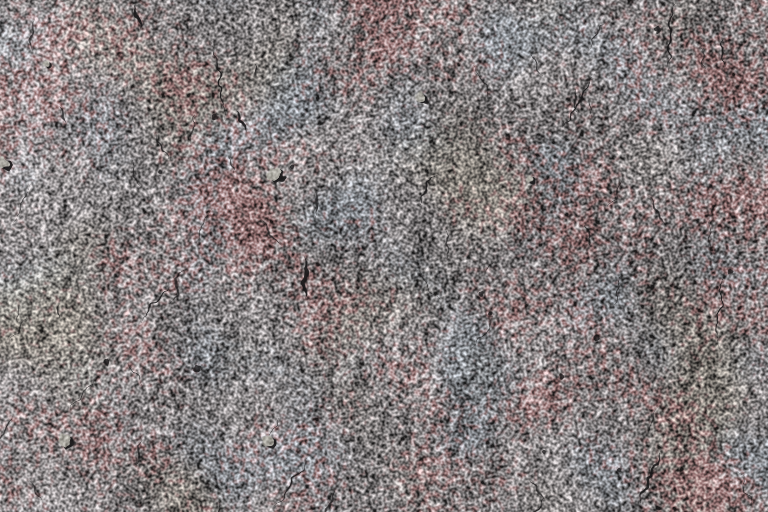
Reproduce this texture procedurally as a Shadertoy shader.

```glsl
// Weathered grey rock face: gritty mineral grain, rusty stains, short cracks, pits and loose pebbles.

const vec3 STONE = vec3(1.015, 0.988, 0.993);
const vec3 RUST  = vec3(1.19, 0.90, 0.90);
const vec3 OLIVE = vec3(1.05, 1.00, 0.91);
const vec3 SLATE = vec3(0.97, 1.00, 1.04);
const vec3 CREVICE = vec3(0.09, 0.085, 0.09);
const vec3 PEBBLE = vec3(0.66, 0.65, 0.62);
const vec2 TO_LIGHT = vec2(-0.83, 0.56);

vec2 hash22(vec2 p) {
    vec3 q = fract(p.xyx * vec3(0.1031, 0.1030, 0.0973));
    q += dot(q, q.yzx + 33.33);
    return fract((q.xx + q.yz) * q.zy);
}

mat2 rotation(float angle) {
    float c = cos(angle), s = sin(angle);
    return mat2(c, s, -s, c);
}

float cornerSlope(vec2 cell, vec2 offset) {
    float angle = 6.2832 * hash22(cell + 137.0).x;
    return dot(vec2(cos(angle), sin(angle)), offset);
}

// Gradient noise, roughly -0.7 to 0.7
float noise(vec2 p) {
    vec2 i = floor(p), f = fract(p);
    vec2 u = f * f * f * (f * (f * 6.0 - 15.0) + 10.0);
    vec2 e = vec2(1.0, 0.0);
    float low  = mix(cornerSlope(i, f), cornerSlope(i + e, f - e), u.x);
    float high = mix(cornerSlope(i + e.yx, f - e.yx), cornerSlope(i + 1.0, f - 1.0), u.x);
    return mix(low, high, u.y);
}

// Bumps of the surface, drawn out along a steep axis
float surfaceHeight(vec2 p) {
    vec2 q = rotation(-0.25) * p * vec2(1.0, 0.75);
    return noise(q * 14.0) + 0.6 * noise(q * 31.0 + 9.0) + 0.3 * noise(q * 64.0 + 23.0);
}

// Salt and pepper mineral grain
float mineralGrain(vec2 p) {
    return 0.48 * noise(rotation(0.6) * p * 170.0)
         + 0.34 * noise(rotation(1.1) * p * 105.0 + 31.0)
         + 0.22 * noise(rotation(0.3) * p * 55.0 + 57.0);
}

// Scattered tapering cracks, mostly upright
float cracks(vec2 p, float density, float chance, float soft) {
    float cover = 0.0;
    vec2 home = floor(p * density);
    for (int k = 0; k < 9; k++) {
        vec2 cell = home + vec2(k % 3, k / 3) - 1.0;
        vec2 place = hash22(cell + 11.0), kind = hash22(cell + 71.0), size = hash22(cell + 43.0);
        vec2 q = rotation((kind.y - 0.5) * 1.3) * (p - (cell + place) / density);
        q.x += 0.012 * noise(vec2(q.y * 45.0, kind.x * 90.0)) + 0.003 * noise(p * 110.0);
        float halfLength = mix(0.10, 0.30, size.x) / density;
        float halfWidth = mix(0.006, 0.022, size.y * size.y) / density;
        float along = q.y / halfLength;
        float edge = abs(q.x) - halfWidth * (1.0 - along * along);
        cover = max(cover, step(kind.x, chance) * (1.0 - smoothstep(-soft, soft, edge)));
    }
    return cover;
}

// Scattered lumpy spots: x = coverage, y = coverage of the cast shadow
vec2 lumps(vec2 p, float density, float chance, float radius, float soft) {
    vec2 cover = vec2(0.0);
    vec2 home = floor(p * density);
    for (int k = 0; k < 9; k++) {
        vec2 cell = home + vec2(k % 3, k / 3) - 1.0;
        vec2 place = hash22(cell + 203.0), kind = hash22(cell + 307.0);
        float r = radius * mix(0.55, 1.2, kind.y);
        vec2 q = p - (cell + place) / density;
        float bump = 0.8 * r * noise(p * 0.9 / radius);
        vec2 edge = vec2(length(q), length(q + TO_LIGHT * r * 0.85)) + bump - r;
        cover = max(cover, step(kind.x, chance) * (1.0 - smoothstep(-soft, soft, edge)));
    }
    return cover;
}

void mainImage(out vec4 fragColor, in vec2 fragCoord) {
    vec2 p = fragCoord / iResolution.y;
    float soft = 0.8 / iResolution.y;
    float grain = mineralGrain(p);

    // Side light over the bumps, with extra shade in steep hollows
    vec2 reach = TO_LIGHT * 0.0045;
    float relief = surfaceHeight(p - reach) - surfaceHeight(p + reach);
    float tone = 0.505 + grain + 0.33 * relief + 0.12 * noise(p * 5.0 + 3.0);
    tone -= 0.25 * smoothstep(0.28, 0.65, -relief);
    tone += 0.05 * (1.0 - smoothstep(0.0, 0.4, p.x)) - 0.025 * smoothstep(0.9, 1.5, p.x);
    tone = clamp(tone, 0.10, 0.93);

    // Mineral stains, broken up by the grain
    float speckle = noise(p * 75.0 + 19.0);
    float patchy = noise(p * 3.2 + 41.0) + 0.6 * noise(p * 9.0 + 5.0);
    float rust = smoothstep(-0.05, 0.65, patchy + 0.9 * speckle);
    float olive = smoothstep(0.0, 0.5, noise(p * 4.0 + 83.0));
    float slate = smoothstep(-0.1, 0.45, noise(p * 6.0 + 61.0) + 0.3 * speckle);
    vec3 tint = mix(mix(STONE, SLATE, slate), OLIVE, 0.6 * olive);
    tint = mix(tint, RUST, rust * (1.0 - 0.6 * smoothstep(0.45, 0.75, tone)));
    vec3 color = tone * tint;

    // Cracks, pits, then pebbles lying on top
    float gaps = max(cracks(p, 4.5, 0.45, soft), 0.8 * cracks(p + 7.3, 9.0, 0.30, soft));
    gaps = max(gaps, 0.85 * lumps(p + 3.7, 8.0, 0.16, 0.006, soft).x);
    vec2 pebbles = lumps(p, 4.0, 0.32, 0.011, soft);
    color = mix(color, CREVICE, 0.92 * max(gaps, pebbles.y));
    color = mix(color, PEBBLE + 0.5 * grain, pebbles.x);

    fragColor = vec4(color, 1.0);
}
```
